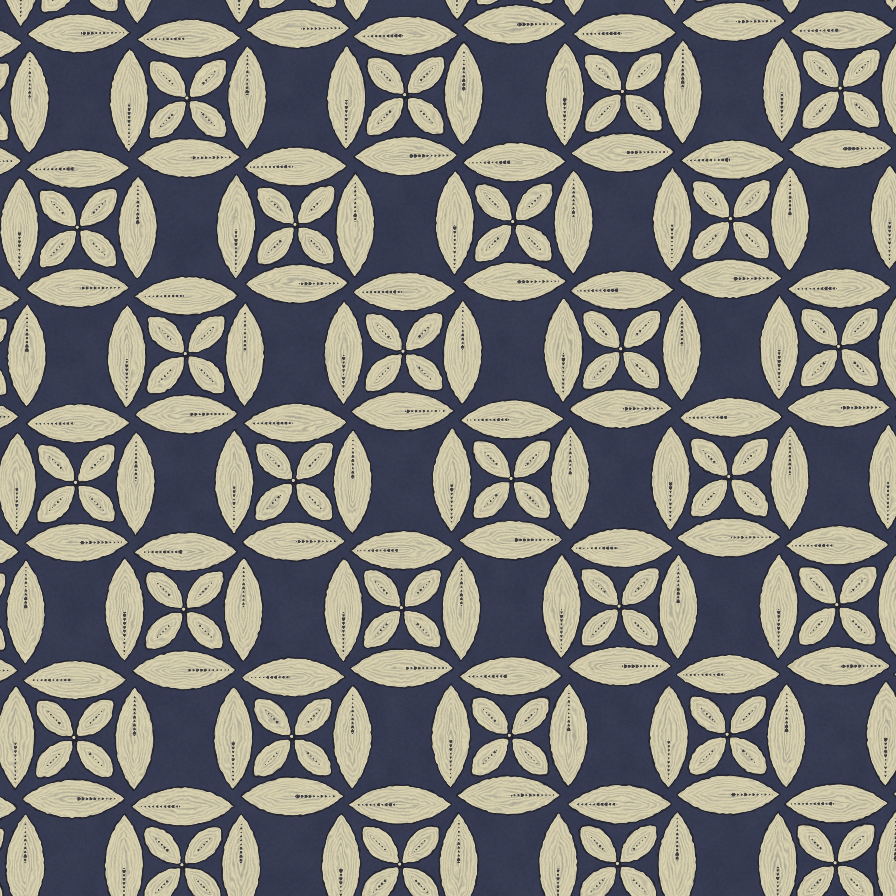
Give the GLSL for this pattern, as a WebGL 1 fragment shader.

```glsl
precision highp float;
// Block-printed cloth: cream leaf frames around four-petal flowers on navy.
// Lengths are in hundredths of the canvas height.

uniform vec2 u_resolution;

const vec3 NAVY = vec3(0.21, 0.23, 0.315);
const vec3 INK = vec3(0.15, 0.15, 0.19);
const vec3 CREAM = vec3(0.85, 0.82, 0.685);
const vec3 GROOVE = vec3(0.54, 0.53, 0.51);

const vec2 PITCH = vec2(12.15, 14.22);
const float LEAF_OFFSET = 6.6;
const vec2 LEAF_HALF = vec2(2.08, 5.65);
const float PETAL_OFFSET = 3.15;
const vec2 PETAL_HALF = vec2(1.38, 2.7);
const float GROOVE_STEP = 0.36;
const float DOT_STEP = 0.44;

float hash(vec2 p) {
  vec3 q = fract(p.xyx * 0.1031);
  q += dot(q, q.yzx + 33.33);
  return fract((q.x + q.y) * q.z);
}

float noise(vec2 p) {
  vec2 i = floor(p);
  vec2 f = fract(p);
  f = f * f * (3.0 - 2.0 * f);
  float low = mix(hash(i), hash(i + vec2(1.0, 0.0)), f.x);
  float high = mix(hash(i + vec2(0.0, 1.0)), hash(i + 1.0), f.x);
  return mix(low, high, f.y);
}

float cover(float dist, float pixel) {
  return 1.0 - smoothstep(-0.5 * pixel, 0.5 * pixel, dist);
}

// Signed distance to a pointed lens standing upright.
float lens(vec2 p, vec2 halfSize) {
  p = abs(p);
  float radius = dot(halfSize, halfSize) / (2.0 * halfSize.x);
  float shift = radius - halfSize.x;
  bool pastTip = (p.y - halfSize.y) * shift > p.x * halfSize.y;
  return pastTip ? length(p - vec2(0.0, halfSize.y))
                 : length(p + vec2(shift, 0.0)) - radius;
}

// Row of dark stitches on the vein, shrinking towards the tip.
float stitches(vec2 p, vec2 span, float size, float seed, float pixel) {
  float index = floor(p.y / DOT_STEP);
  float along = p.y - (index + 0.5) * DOT_STEP;
  float progress = clamp((p.y - span.x) / (span.y - span.x), 0.0, 1.0);
  float radius = size * mix(1.1, 0.5, progress) * (0.6 + 0.6 * hash(vec2(index + 50.0, seed)));
  float inside = step(span.x, p.y) * step(p.y, span.y);
  return inside * cover(length(vec2(p.x, along + 0.5 * abs(p.x))) - radius, pixel);
}

// One carved lens: ragged rim, nested grooves and a stitched vein.
vec3 printLens(vec3 color, vec2 p, vec2 halfSize, float rounding,
               vec2 span, float size, float seed, float pixel) {
  float dist = lens(p, halfSize - rounding) - rounding;
  if (dist > 1.0) return color;
  vec2 grain = p + seed * vec2(17.0, 29.0) + 40.0;
  dist += 0.14 * (noise(grain * 2.5) - 0.5);

  float rim = 0.17 + 0.12 * (noise(grain * 3.0 + 9.0) - 0.5);
  color = mix(color, INK, cover(dist - rim, pixel));

  float wobble = 1.5 * noise(grain * vec2(1.5, 0.6));
  float wave = 0.5 + 0.5 * cos(6.2832 * (dist / GROOVE_STEP + wobble));
  wave = mix(wave, 0.5, smoothstep(0.5, 1.0, pixel / GROOVE_STEP));
  float streak = noise(grain * vec2(4.0, 0.8));
  float core = smoothstep(0.0, -halfSize.x, dist);
  float depth = wave * (0.12 + 0.45 * streak) * (0.65 + 0.5 * core);
  vec3 leaf = mix(CREAM, GROOVE, depth);
  leaf += 0.04 * (noise(grain * 6.0) - 0.5);
  leaf = mix(leaf, INK, 0.85 * stitches(p, span, size, seed, pixel));
  return mix(color, leaf, cover(dist, pixel));
}

// Four frame leaves and four petals, each a quarter turn from the last.
vec3 printFlower(vec3 color, vec2 p, vec2 cell, float pixel) {
  vec2 q = p;
  for (int i = 0; i < 4; i++) {
    float seed = hash(cell + 20.0 + 7.0 * float(i));
    vec2 nudge = 0.25 * (vec2(seed, hash(cell.yx + 61.0 + float(i))) - 0.5);
    vec2 leaf = q - vec2(LEAF_OFFSET, 0.0) - nudge;
    color = printLens(color, leaf, LEAF_HALF, 0.05, vec2(0.3, 5.0), 0.17, seed, pixel);

    vec2 petal = vec2(q.x - q.y, q.x + q.y) * 0.7071 - vec2(0.0, PETAL_OFFSET);
    petal.x *= 1.0 - 0.05 * petal.y;
    color = printLens(color, petal, PETAL_HALF, 0.25, vec2(-1.0, 1.2), 0.12, seed + 1.0, pixel);
    q = vec2(q.y, -q.x);
  }
  // Small knot where the petals meet.
  color = mix(color, INK, cover(length(p) - 0.36, pixel));
  return mix(color, CREAM, cover(length(p - vec2(-0.1, 0.12)) - 0.17, pixel));
}

void main() {
  float pixel = 100.0 / u_resolution.y;
  vec2 p = gl_FragCoord.xy * pixel;

  // The cloth hangs slightly askew, most of all along its top.
  float drop = 100.0 - p.y;
  float sag = 0.0165 * p.x * (1.0 - drop / 117.0);
  vec2 grid = vec2(p.x + 0.0065 * drop - 8.88, 11.37 - drop - sag) / PITCH;
  vec2 nearest = floor(grid + 0.5);

  vec3 color = NAVY + 0.02 * (noise(p * 0.5) - 0.5) + 0.02 * (noise(p * 5.0) - 0.5);
  for (int y = -1; y <= 1; y++) {
    for (int x = -1; x <= 1; x++) {
      vec2 cell = nearest + vec2(float(x), float(y));
      // Flowers fill alternate cells, like one colour of a chessboard.
      if (mod(cell.x + cell.y, 2.0) > 0.5) {
        color = printFlower(color, (grid - cell) * PITCH, cell, pixel);
      }
    }
  }
  gl_FragColor = vec4(color, 1.0);
}
```
